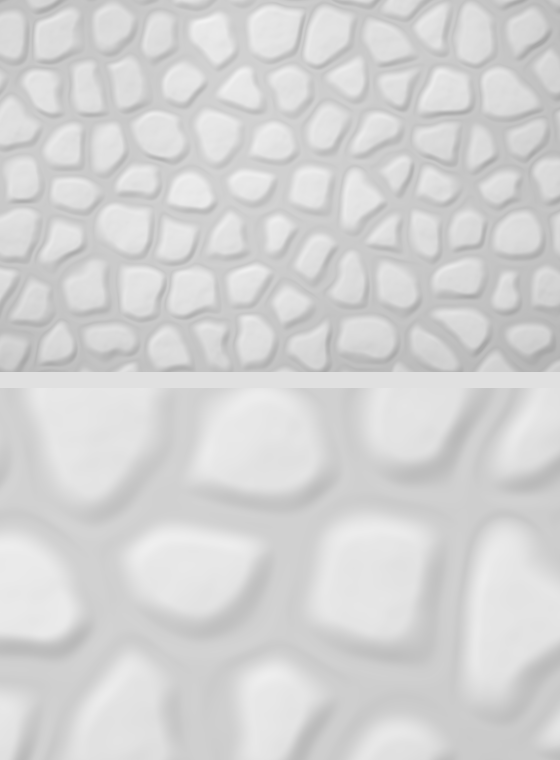
Top: the whole. Bottom: its middle third, enlarged.
Reproduce this texture procedurally as a Shadertoy shader.

```glsl
const float STONES_PER_HEIGHT = 7.2;
const float JITTER = 0.66;            // scatter of stone centres
const float CORNER_SHARPNESS = 17.0;  // higher gives more angular stones
const float GAP_MIN = 0.025;
const float GAP_MAX = 0.095;
const float BEVEL = 0.17;             // width of the sloping stone rim
const float DOME = 0.9;
const float BUMP_HEIGHT = 0.62;
const float RIDGE_HEIGHT = 0.16;      // raised line along the joints
const float SOFTNESS = 0.036;         // half step of the relief sampling
const vec2 LIGHT_DIR = vec2(-0.51, 0.86);
const float LIT_GAIN = 0.0065;
const float SHADE_GAIN = 0.0125;
const float STONE_TONE = 0.868;
const float JOINT_TONE = 0.785;
const float TONE_SPREAD = 0.025;
const vec2 GLOW_CENTRE = vec2(0.43, 0.62);
const float GLOW = 0.028;
const float GLOW_FALLOFF = 0.15;

vec2 hash22(vec2 p) {
    vec3 q = fract(vec3(p.xyx) * vec3(0.1031, 0.1030, 0.0973));
    q += dot(q, q.yzx + 33.33);
    return fract((q.xx + q.yz) * q.zy);
}

float valueNoise(vec2 p) {
    vec2 i = floor(p), f = fract(p);
    f = f * f * f * (f * (f * 6.0 - 15.0) + 10.0);
    float low = mix(hash22(i).x, hash22(i + vec2(1.0, 0.0)).x, f.x);
    float high = mix(hash22(i + vec2(0.0, 1.0)).x, hash22(i + 1.0).x, f.x);
    return mix(low, high, f.y);
}

float fbm(vec2 p) {
    float sum = 0.0, amplitude = 0.6;
    for (int i = 0; i < 3; i++) {
        sum += amplitude * valueNoise(p);
        p = mat2(0.8, 0.6, -0.6, 0.8) * p * 1.9 + 17.3;
        amplitude *= 0.42;
    }
    return sum;
}

// Jittered centre of a stone; every other row is shifted by half a stone
vec2 stoneCentre(vec2 cell) {
    float shift = 0.5 * mod(cell.y, 2.0) - 0.25;
    return cell + 0.5 + vec2(shift, 0.0) + JITTER * (hash22(cell + 71.0) - 0.5);
}

// Returns height, stone coverage and stone tone
vec3 relief(vec2 p) {
    vec2 warp = vec2(valueNoise(p * 2.3 + 5.0), valueNoise(p * 2.3 + 43.0)) - 0.5;
    vec2 q = p + 0.16 * warp;

    // Nearest stone
    vec2 home = floor(q), nearestCell = home, toNearest = vec2(0.0);
    float best = 1e3;
    for (int y = -1; y <= 1; y++)
    for (int x = -1; x <= 1; x++) {
        vec2 cell = home + vec2(x, y);
        vec2 offset = stoneCentre(cell) - q;
        float d = dot(offset, offset);
        if (d < best) {
            best = d;
            nearestCell = cell;
            toNearest = offset;
        }
    }

    // Rounded distance to the joints around it
    float weight = 0.0;
    for (int y = -2; y <= 2; y++)
    for (int x = -2; x <= 2; x++) {
        if (x == 0 && y == 0) continue;
        vec2 offset = stoneCentre(nearestCell + vec2(x, y)) - q;
        float d = dot(0.5 * (toNearest + offset), normalize(offset - toNearest));
        weight += exp(-CORNER_SHARPNESS * d);
    }
    float edge = -log(weight) / CORNER_SHARPNESS;

    vec2 variety = hash22(nearestCell + 19.0);
    float gap = mix(GAP_MIN, GAP_MAX, variety.x);
    float body = smoothstep(gap, gap + BEVEL, edge);
    float bump = fbm(p * 2.7 + 31.0 * variety) - 0.5;
    float joint = max(edge, 0.0) / 0.035;
    float height = body * (1.0 + BUMP_HEIGHT * bump + DOME * edge);
    height += RIDGE_HEIGHT * exp(-joint * joint) * valueNoise(p * 1.3 + 9.0);
    height += 0.12 * (1.0 - body) * valueNoise(p * 4.0);
    return vec3(height, body, variety.y - 0.5);
}

void mainImage(out vec4 fragColor, in vec2 fragCoord) {
    vec2 uv = fragCoord / iResolution.xy;
    vec2 p = fragCoord / iResolution.y * STONES_PER_HEIGHT + 20.0;

    // Slope along the light direction
    vec3 ahead = relief(p + SOFTNESS * LIGHT_DIR);
    vec3 behind = relief(p - SOFTNESS * LIGHT_DIR);
    float facing = (behind.x - ahead.x) / (2.0 * SOFTNESS);
    float body = 0.5 * (ahead.y + behind.y);
    float stoneTone = 0.5 * (ahead.z * ahead.y + behind.z * behind.y);

    float tone = mix(JOINT_TONE, STONE_TONE, body) + TONE_SPREAD * stoneTone;
    tone += facing * (facing > 0.0 ? LIT_GAIN : SHADE_GAIN);

    // Broad uneven light
    vec2 away = uv - GLOW_CENTRE;
    tone += GLOW - GLOW_FALLOFF * dot(away, away);
    tone += 0.03 * (valueNoise(p * 0.45 + 3.0) - 0.5);

    fragColor = vec4(vec3(clamp(tone, 0.66, 0.945)), 1.0);
}
```
